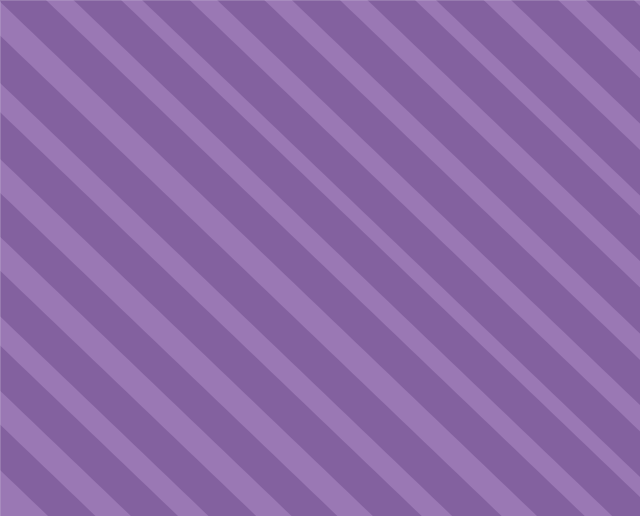
A Shadertoy shader for this pattern:

```glsl
const float SLANT = 1.044;

// Antialiased coverage of one band along the slanted axis
float band(float s, float center, float width, float pixel) {
    return clamp(0.5 + (0.5 * width - abs(s - center)) / pixel, 0.0, 1.0);
}

// Narrow stripes in groups of four, the second of each group thinnest
float narrowStripes(float s, float pixel) {
    float cover = 0.0;
    for (int i = 0; i < 9; i++) {
        float member = float(i % 4);
        float center = 0.1157 + 0.5696 * float(i / 4) + 0.1392 * member
                     + 0.0055 * step(2.5, member);
        float width = i % 4 == 1 ? 0.0405 : 0.0532;
        cover = max(cover, band(s, center, width, pixel));
    }
    return cover;
}

// Wide stripes with slowly tightening spacing, every third one thinner
float wideStripes(float s, float pixel) {
    float cover = 0.0;
    for (int i = 0; i < 6; i++) {
        float k = float(i);
        float center = -0.0377 - 0.1602 * k + 0.00056 * k * k;
        float width = i % 3 == 1 ? 0.0590 : 0.0685;
        cover = max(cover, band(s, center, width, pixel));
    }
    return cover;
}

void mainImage(out vec4 fragColor, in vec2 fragCoord) {
    vec2 p = fragCoord / iResolution.y;
    float s = p.x - (1.0 - p.y) * SLANT;
    float pixel = length(vec2(1.0, SLANT)) / iResolution.y;

    // Solid light corner at the lower left
    float corner = clamp(0.5 + (-0.951 - s) / pixel, 0.0, 1.0);

    float light = max(corner, max(narrowStripes(s, pixel), wideStripes(s, pixel)));
    vec3 color = mix(vec3(0.514, 0.38, 0.624), vec3(0.604, 0.471, 0.706), light);

    // Faint pale rim along the left and top edges
    float edge = min(p.x, 1.0 - p.y);
    float rim = clamp(0.5 + (0.0016 - edge) * iResolution.y, 0.0, 1.0);
    color = mix(color, vec3(0.78, 0.72, 0.84), 0.36 * rim);

    fragColor = vec4(color, 1.0);
}
```
